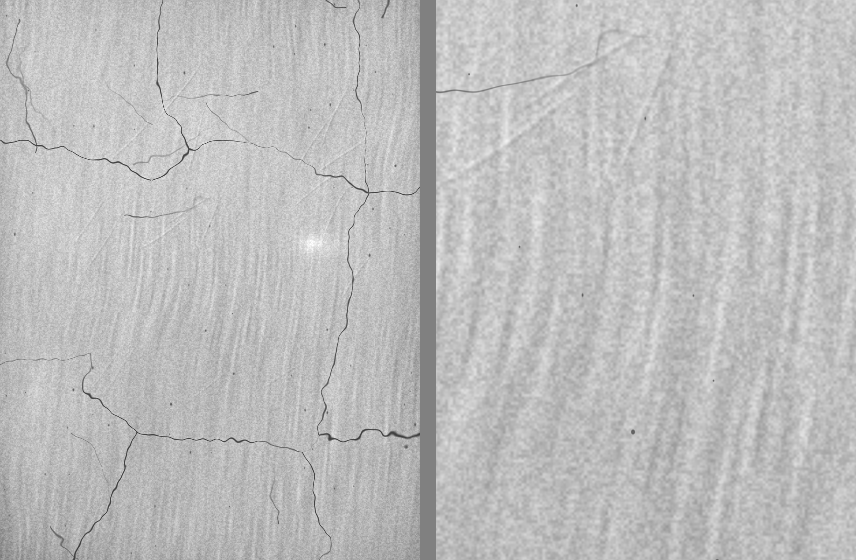
Left: the whole. Right: its middle third, enlarged.
Reproduce this texture procedurally as a Shadertoy shader.

```glsl
// Grey trowelled plaster wall with a network of fine dark cracks
float hash(vec2 p) {
    vec3 q = fract(p.xyx * 0.1031);
    q += dot(q, q.yzx + 33.33);
    return fract((q.x + q.y) * q.z);
}

vec2 hash2(vec2 p) {
    return vec2(hash(p + 11.7), hash(p + 73.1));
}

float noise(vec2 p) {
    vec2 i = floor(p), f = fract(p);
    f = f * f * (3.0 - 2.0 * f);
    return mix(mix(hash(i), hash(i + vec2(1, 0)), f.x),
               mix(hash(i + vec2(0, 1)), hash(i + vec2(1, 1)), f.x), f.y);
}

float fbm(vec2 p) {
    float sum = 0.0, amp = 0.5;
    for (int i = 0; i < 4; i++) {
        sum += amp * noise(p);
        p = p * 2.03 + 17.3;
        amp *= 0.5;
    }
    return sum;
}

// Jagged displacement that makes straight lines wander
vec2 wander(vec2 p) {
    vec2 w = 0.075 * (vec2(noise(p * 7.0), noise(p * 7.0 + 40.0)) - 0.5);
    w += 0.022 * (vec2(noise(p * 26.0), noise(p * 26.0 + 90.0)) - 0.5);
    return w + 0.008 * (vec2(noise(p * 80.0), noise(p * 80.0 + 60.0)) - 0.5);
}

// Distance to the nearest cell border, and a random value for that border
vec2 cellBorder(vec2 p) {
    vec2 cell = floor(p), f = fract(p), nearest = vec2(0), nearId = vec2(0);
    float best = 9.0;
    for (int y = -1; y <= 1; y++)
    for (int x = -1; x <= 1; x++) {
        vec2 g = vec2(x, y);
        vec2 r = g + 0.2 + 0.6 * hash2(cell + g) - f;
        if (dot(r, r) < best) { best = dot(r, r); nearest = r; nearId = g; }
    }
    float border = 9.0, seed = 0.0;
    for (int y = -2; y <= 2; y++)
    for (int x = -2; x <= 2; x++) {
        vec2 g = nearId + vec2(x, y);
        vec2 r = g + 0.2 + 0.6 * hash2(cell + g) - f;
        if (x == 0 && y == 0) continue;
        float d = dot(0.5 * (r + nearest), normalize(r - nearest));
        if (d < border) { border = d; seed = hash(2.0 * cell + g + nearId + 5.0); }
    }
    return vec2(border, seed);
}

// Brush ridges, nearly vertical, leaning right towards the top
float ridges(vec2 p) {
    vec2 u = vec2(p.x - 0.1 * p.y + 0.025 * noise(p * 6.0), p.y);
    return 0.5 * noise(u * vec2(85, 9)) + 0.5 * noise(u * vec2(190, 17) + 31.0);
}

void mainImage(out vec4 fragColor, in vec2 fragCoord) {
    vec2 p = fragCoord / iResolution.y;
    vec2 uv = fragCoord / iResolution.xy;
    float px = 1.0 / iResolution.y;

    // Broad cloudy light, paler at the upper left, dim at the rim
    float grey = 0.725 + 0.07 * uv.y - 0.02 * uv.x;
    grey += 0.12 * (fbm(p * 3.0) - 0.47);
    vec2 rim = min(uv, 1.0 - uv);
    grey -= 0.08 * exp(-20.0 * rim.x) + 0.06 * exp(-20.0 * rim.y);
    vec2 glow = (p - vec2(0.56, 0.565)) * vec2(1.0, 1.7);
    grey += 0.13 * exp(-dot(glow, glow) * 900.0) * (0.5 + noise(p * 60.0));

    // Brushed relief and fine grain
    float brushed = 0.4 + 0.8 * smoothstep(0.3, 0.7, noise(p * 4.0 + 8.0));
    grey += brushed * 0.13 * (ridges(p) - ridges(p + vec2(0.004, -0.002)));
    grey += 0.09 * (ridges(p + 3.0) - 0.5);
    grey += 0.095 * (noise(p * 640.0) + noise(p * 410.0 + 7.0) - 1.0);

    // Slanting trowel scratches, a pale lip beside a dark groove
    for (int i = 0; i < 18; i++) {
        vec2 r = hash2(vec2(i, 3));
        float angle = 0.5 + 0.8 * hash(vec2(i, 9));
        vec2 dir = vec2(cos(angle), sin(angle));
        vec2 q = p - vec2(0.15 + 0.5 * r.x, 0.25 + 0.6 * r.y);
        float along = dot(q, dir);
        float across = dot(q, vec2(-dir.y, dir.x)) + 0.006 * noise(p * 14.0) + 2.0 * along * along * (r.x - 0.5);
        float fade = smoothstep(0.08, 0.02, abs(along)) * (0.4 + 0.6 * r.y);
        grey += 0.07 * fade * (exp(-pow(across / 0.0015, 2.0)) - exp(-pow((across + 0.0028) / 0.0015, 2.0)));
    }

    // Main crack network
    vec2 bent = p + wander(p);
    vec2 border = cellBorder((bent - vec2(0.42, 0.5)) * 2.45 + 0.5);
    float strength = smoothstep(0.08, 0.45, border.y) * (0.55 + 0.45 * smoothstep(0.2, 0.5, noise(p * 8.0 + 2.0)));
    float width = 0.0002 + 0.0007 * strength * (0.5 + noise(p * 45.0));
    float d = border.x / 2.45;
    grey += 0.02 * strength * exp(-d * 220.0);
    float crack = strength * (1.0 - smoothstep(width - 0.5 * px, width + 0.7 * px, d));

    // Thin stray cracks that taper out
    for (int i = 0; i < 12; i++) {
        vec2 r = hash2(vec2(i, 21));
        float angle = 6.283 * hash(vec2(i, 27)), len = 0.12 + 0.13 * r.y;
        vec2 q = bent - vec2(0.75, 1.0) * hash2(vec2(i, 35));
        vec2 dir = vec2(cos(angle), sin(angle));
        float t = clamp(dot(q, dir), 0.0, len);
        float line = 1.0 - smoothstep(0.0, 0.0005 + px, length(q - dir * t));
        crack = max(crack, line * (0.4 + 0.5 * r.x) * (1.0 - t / len));
    }
    grey = mix(grey, 0.2, 0.9 * crack);

    // Scattered pits
    vec2 id = floor(p * 28.0);
    vec2 offset = (fract(p * 28.0) - 0.2 - 0.6 * hash2(id)) / 28.0;
    float size = 0.0003 + 0.0013 * pow(hash(id + 51.0), 4.0);
    offset.y *= 0.5 + 0.5 * hash(id + 64.0);
    float pit = step(0.88, hash(id + 80.0)) * (1.0 - smoothstep(size - 0.5 * px, size + px, length(offset)));
    grey = mix(grey, 0.25, 0.75 * pit);

    fragColor = vec4(vec3(clamp(grey, 0.0, 1.0)), 1.0);
}
```
